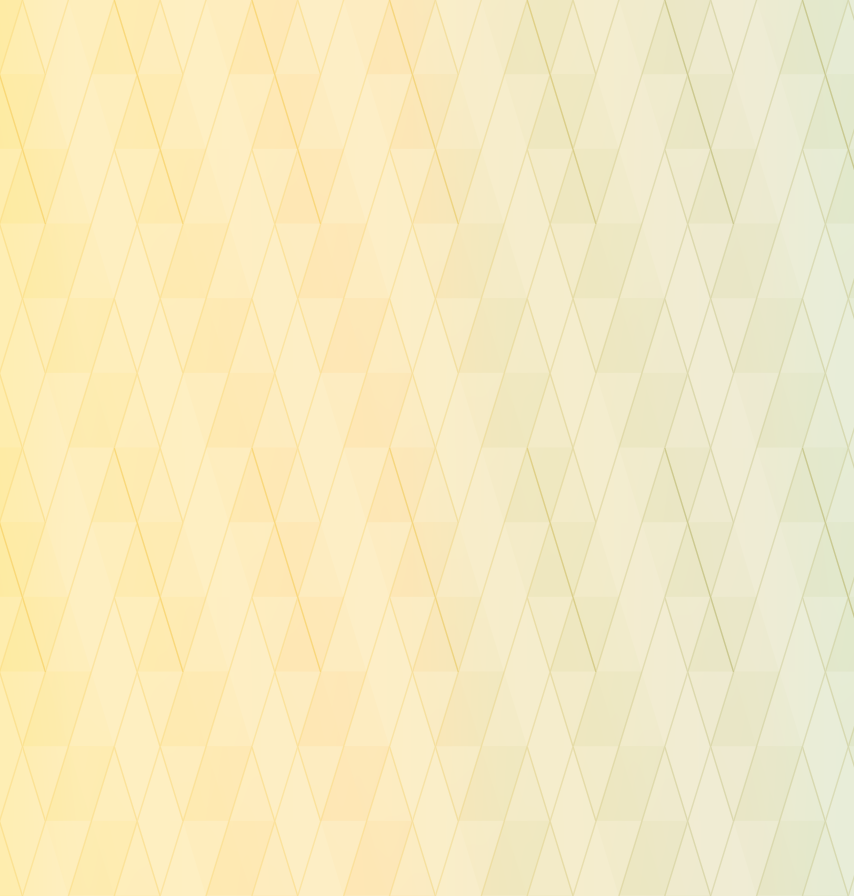
A Shadertoy shader for this pattern:

```glsl
// Pale lattice of slanted diamonds with shaded parallelograms, fading from yellow to green.
#define ROWS 12.0          // half-diamond rows down the canvas
#define CELLS 19.53        // diamonds per canvas height, measured across
#define SHIFT 2.49         // horizontal lattice offset, in diamonds
#define LINE_HALF 0.0008   // half width of a line, in canvas heights
#define LINE_FAINT 0.36
#define LINE_STRONG 0.72
#define BAND_SHADE 0.32    // tint of the long diagonal bands
#define CELL_SHADE 0.62    // tint of the stepped parallelograms
#define STREAK 0.10        // strength of the vertical streaks

float hash(vec2 p) {
    p = fract(p * vec2(0.1031, 0.1137));
    p += dot(p, p.yx + 33.33);
    return fract((p.x + p.y) * p.x * 7.31);
}

// Gradient noise along x, independent for each row.
float gradientNoise(float x, float row) {
    float i = floor(x), f = x - i;
    float g0 = 2.0 * hash(vec2(i, row)) - 1.0;
    float g1 = 2.0 * hash(vec2(i + 1.0, row)) - 1.0;
    return mix(g0 * f, g1 * (f - 1.0), f * f * f * (f * (f * 6.0 - 15.0) + 10.0));
}

// Smooth coverage of the interval [start, start + width], repeated every 3 cells.
float strip(float t, float start, float width, float blur) {
    float center = start + 0.5 * width;
    float d = abs(mod(t - center + 1.5, 3.0) - 1.5) - 0.5 * width;
    return clamp(0.5 - d / blur, 0.0, 1.0);
}

float stroke(float d, float px) {
    return clamp((LINE_HALF - d) / px + 0.5, 0.0, 1.0);
}

// Horizontal wash of the paper.
vec3 paper(float x) {
    vec3 c = mix(vec3(0.996, 0.932, 0.705), vec3(0.996, 0.936, 0.757), smoothstep(0.0, 0.10, x));
    c = mix(c, vec3(0.992, 0.934, 0.775), smoothstep(0.15, 0.45, x));
    c = mix(c, vec3(0.962, 0.929, 0.800), smoothstep(0.42, 0.64, x));
    c = mix(c, vec3(0.940, 0.925, 0.830), smoothstep(0.62, 0.88, x));
    return mix(c, vec3(0.910, 0.930, 0.848), smoothstep(0.86, 1.0, x));
}

void mainImage(out vec4 fragColor, in vec2 fragCoord) {
    float px = 1.0 / iResolution.y;
    vec2 p = fragCoord * px;
    float wash = fragCoord.x / iResolution.x;

    // Lattice coordinates: integers of "fall" and "rise" lie on the two line families.
    float x = p.x * CELLS - SHIFT;
    float y = (1.0 - p.y) * ROWS;
    float row = floor(y);
    float fall = x - 0.5 * y;
    float rise = x + 0.5 * y;
    float slope = length(vec2(CELLS, 0.5 * ROWS));
    float blur = slope * px;

    // Diagonal bands, and parallelograms that step one half cell per row.
    float band = strip(fall, 2.0, 2.0, blur);
    float nextRow = clamp((fract(y) - 1.0) / (ROWS * px) + 1.0, 0.0, 1.0);
    float cell = mix(strip(rise - row, 0.0, 1.0, blur),
                     strip(rise - row - 1.0, 0.0, 1.0, blur), nextRow);
    float lower = cell * strip(fall, 2.0, 1.0, blur);

    // Uneven tint, repeating every six rows.
    float cycleRow = mod(row + 0.5, 6.0);
    float streak = gradientNoise(p.x * 38.0, floor(cycleRow));
    float shade = BAND_SHADE * band + CELL_SHADE * cell + 0.08 * lower;
    shade += STREAK * streak * (0.4 + cell) + 0.08 * (fract(y) - 0.5) * band;

    // Tint turns from yellow through peach to olive.
    vec3 tint = mix(vec3(0.002, 0.012, 0.065), vec3(-0.002, 0.028, 0.062), smoothstep(0.1, 0.4, wash));
    tint = mix(tint, vec3(0.026, 0.021, 0.050), smoothstep(0.46, 0.62, wash));
    vec3 color = paper(wash) - tint * shade;

    // Rising lines are continuous; falling lines run three rows on, three rows off.
    vec3 ink = mix(vec3(0.970, 0.820, 0.400), vec3(0.750, 0.740, 0.480), smoothstep(0.38, 0.85, wash));
    float index = round(fall);
    float drawn = step(mod(row - 4.0 * index + 0.5, 6.0), 3.0);
    float strong = step(mod(index + 0.5, 3.0), 1.0);
    float fallLine = stroke(abs(fall - index) / slope, px) * drawn
                   * mix(LINE_FAINT * 1.15, LINE_STRONG, strong);
    float riseLine = stroke(abs(rise - round(rise)) / slope, px) * LINE_FAINT;
    color = mix(color, ink, max(fallLine, riseLine));

    fragColor = vec4(color, 1.0);
}
```
